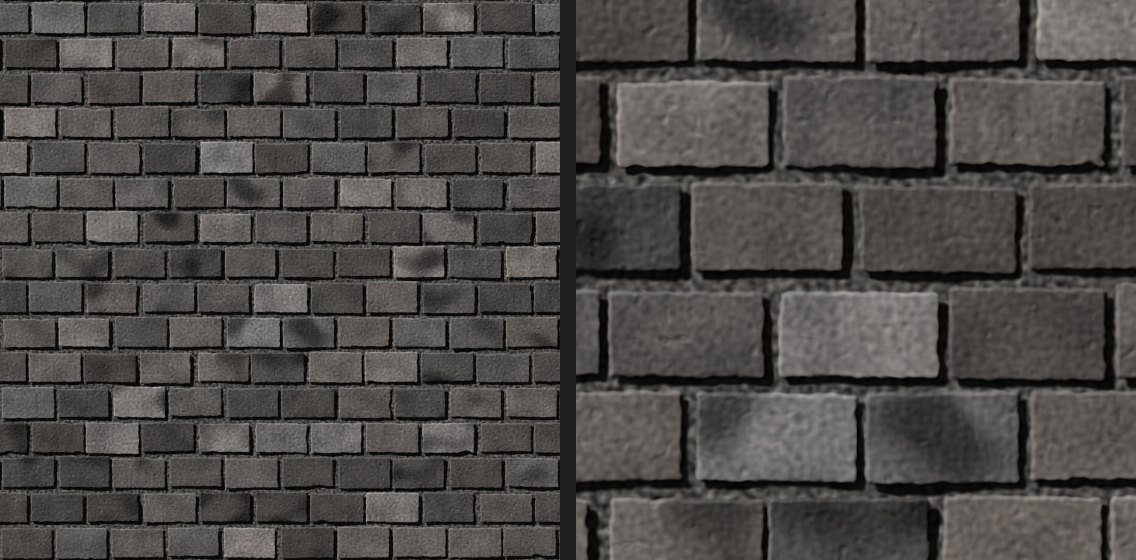
Left: the whole. Right: its middle third, enlarged.
Reproduce this texture procedurally as a WebGL 1 fragment shader.

```glsl
precision highp float;

// Weathered charcoal brick wall in running bond, 10 bricks across and 16 courses.
// Each brick is a jittered rounded box; a height field lit from the upper left
// gives rims and grain, and a shifted copy of the boxes shades the gritty mortar.

uniform vec2 u_resolution;

const vec2 COUNT = vec2(10.0, 16.0);        // bricks across, courses
const vec2 HALF_BRICK = vec2(0.0463, 0.0266);
const vec2 TO_LIGHT = vec2(-0.0015, 0.0016);
const vec3 WARM = vec3(1.05, 0.985, 0.94);
const vec3 COOL = vec3(1.01, 0.995, 0.99);
const vec3 MORTAR = vec3(0.29, 0.285, 0.275);

vec2 hash2(vec2 p) {
  vec3 q = fract(p.xyx * vec3(0.1031, 0.1030, 0.0973));
  q += dot(q, q.yzx + 33.33);
  return fract((q.xx + q.yz) * q.zy);
}

float cornerSlope(vec2 cell, vec2 offset, vec2 freq, float seed) {
  return dot(hash2(mod(cell, freq) + seed) * 2.0 - 1.0, offset);
}

// Gradient noise that wraps over the canvas, roughly -0.7 to 0.7
float noise(vec2 uv, vec2 freq, float seed) {
  vec2 p = uv * freq;
  vec2 i = floor(p), f = p - i;
  vec2 w = f * f * f * (f * (f * 6.0 - 15.0) + 10.0);
  vec2 e = vec2(1.0, 0.0);
  float low = mix(cornerSlope(i, f, freq, seed),
                  cornerSlope(i + e.xy, f - e.xy, freq, seed), w.x);
  float high = mix(cornerSlope(i + e.yx, f - e.yx, freq, seed),
                   cornerSlope(i + e.xx, f - e.xx, freq, seed), w.x);
  return mix(low, high, w.y);
}

// Offset from the brick centre (xy) and wrapped brick index (zw)
vec4 brickAt(vec2 uv) {
  vec2 g = uv * COUNT;
  float row = mod(floor(g.y), COUNT.y);
  g.x += 0.5 * mod(row, 2.0) + 0.07 * (hash2(vec2(row, 71.0)).x - 0.5);
  return vec4((fract(g) - 0.5) / COUNT, mod(floor(g.x), COUNT.x), row);
}

// Signed distance to the brick outline, with crooked, chipped edges
float brickDistance(vec2 uv) {
  vec4 b = brickAt(uv);
  vec2 shift = hash2(b.zw + 5.0) - 0.5;
  vec2 size = hash2(b.zw + 31.0) - 0.5;
  vec2 p = b.xy - shift * vec2(0.004, 0.003);
  p.y += p.x * 0.036 * (hash2(b.zw + 53.0).x - 0.5);
  float radius = 0.0025;
  vec2 q = abs(p) - HALF_BRICK - size * 0.0028 + radius;
  float d = length(max(q, 0.0)) + min(max(q.x, q.y), 0.0) - radius;
  float chip = max(noise(uv, vec2(34.0), 3.0) - 0.28, 0.0);
  return d + 0.0016 * noise(uv, vec2(75.0), 11.0)
           + 0.0012 * noise(uv, vec2(170.0), 19.0) + 0.012 * chip;
}

// Height of the wall: raised bricks plus sandy grain and scattered pits
float relief(vec2 uv) {
  float body = smoothstep(0.0012, -0.0022, brickDistance(uv));
  float pits = smoothstep(0.25, 0.5, noise(uv, vec2(115.0), 23.0));
  float grain = noise(uv, vec2(230.0), 29.0);
  return body + 0.38 * grain - 0.45 * pits;
}

// Brick colour with its own tone, clouding, streaks and soot
vec3 brickColor(vec2 uv, vec2 id, float grain) {
  vec2 tone = hash2(id + 7.0), wear = hash2(id + 43.0);
  float seed = 60.0 + floor(wear.x * 40.0);
  float cloud = noise(uv, vec2(24.0, 30.0), seed);
  float streak = noise(uv, vec2(95.0, 16.0), seed + 2.0);
  float soot = smoothstep(-0.05, 0.4, noise(uv, vec2(15.0, 18.0), seed + 4.0));
  soot *= smoothstep(0.5, 0.9, wear.y);
  float value = mix(0.25, 0.39, tone.x) + 0.07 * smoothstep(0.8, 0.95, tone.x);
  value *= 1.0 + 0.28 * cloud + 0.16 * streak * wear.x + 0.3 * grain;
  return value * mix(WARM, COOL, tone.y) * (1.0 - 0.55 * soot);
}

void main() {
  vec2 uv = gl_FragCoord.xy / u_resolution;
  float edge = max(0.0009, 0.75 / u_resolution.y);

  float d = brickDistance(uv);
  float face = smoothstep(edge, -edge, d);
  float light = relief(uv) - relief(uv + TO_LIGHT);
  float grain = noise(uv, vec2(190.0), 37.0);

  // Recessed mortar under shadows of varying depth
  float depth = clamp(0.9 + 0.9 * noise(uv, vec2(14.0, 16.0), 41.0), 0.45, 1.25);
  float caster = brickDistance(uv + vec2(-0.0058, 0.0058) * depth);
  float shadow = smoothstep(0.0014, -0.0014, caster);
  vec3 mortar = MORTAR * (1.0 + 1.1 * grain) + 0.22 * light;
  mortar = max(mortar, 0.04) * mix(1.0, 0.14, shadow);

  // Brick faces with lit top-left rims and dark lower-right edges
  vec3 brick = brickColor(uv, brickAt(uv).zw, grain) + 0.17 * light;

  gl_FragColor = vec4(clamp(mix(mortar, brick, face), 0.015, 1.0), 1.0);
}
```
